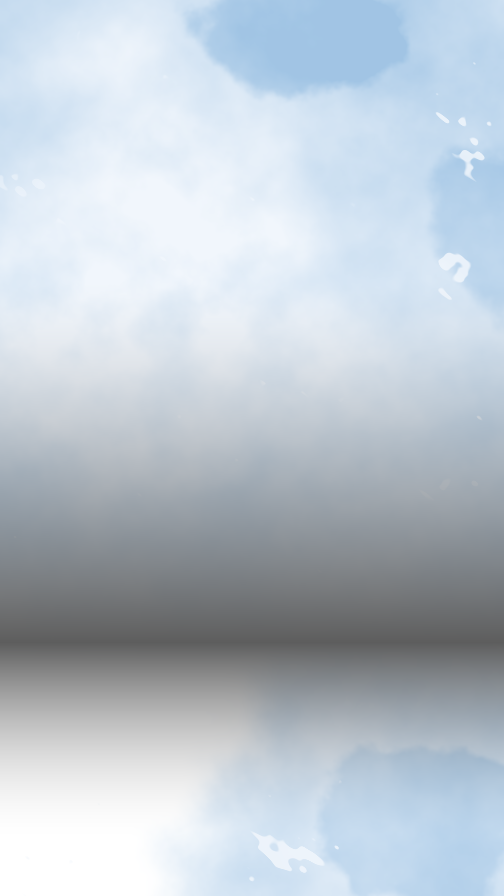
Write a WebGL 2 fragment shader that draws this background.

```glsl
#version 300 es
precision highp float;

uniform vec2 u_resolution;
out vec4 outColor;

// Palette
const vec3 PAPER = vec3(1.0);
const vec3 PALE = vec3(0.945, 0.965, 0.988);
const vec3 DEEP = vec3(0.63, 0.77, 0.895);
const vec3 BAND = vec3(0.365);

// Dark band: centre, reach and falloff on either side
const float BAND_Y = 0.283;
const float BAND_TOP = 0.69;
const float BAND_BOTTOM = 0.06;
const float FALLOFF_UP = 1.5;
const float FALLOFF_DOWN = 1.8;

// Paint texture
const float BASE_DEPTH = 0.32;
const float CLOUD_SCALE = 7.0;
const float CLOUD_GAIN = 0.65;
const float GRAIN_SCALE = 38.0;
const float GRAIN_GAIN = 0.14;
const float EDGE_WARP = 0.9;
const float FLECK_SCALE = 115.0;

float hash(vec2 p) {
    vec3 q = fract(vec3(p.xyx) * 0.1031);
    q += dot(q, q.yzx + 33.33);
    return fract((q.x + q.y) * q.z);
}

float noise(vec2 p) {
    vec2 i = floor(p), f = fract(p);
    f = f * f * (3.0 - 2.0 * f);
    return mix(mix(hash(i), hash(i + vec2(1, 0)), f.x),
               mix(hash(i + vec2(0, 1)), hash(i + vec2(1, 1)), f.x), f.y);
}

float fbm(vec2 p) {
    float sum = 0.0, gain = 0.5;
    for (int i = 0; i < 5; i++) {
        sum += gain * noise(p);
        p = mat2(1.6, 1.2, -1.2, 1.6) * p + 7.3;
        gain *= 0.5;
    }
    return sum / 0.97;
}

// Elliptical patch of paint with a ragged edge
float wash(vec2 p, vec2 centre, vec2 radius, float softness, float rag) {
    float d = length((p - centre) / radius) + rag;
    return 1.0 - smoothstep(1.0 - softness, 1.0 + softness, d);
}

// Small dry-brush chips gathered around a centre
float flecks(vec2 p, vec2 centre, vec2 radius) {
    vec2 q = mat2(0.8, 0.6, -0.6, 0.8) * p * FLECK_SCALE;
    float chips = noise(q * vec2(0.65, 1.0)) * 0.65 + noise(p * 45.0) * 0.35;
    float density = 1.0 - smoothstep(0.2, 1.2, length((p - centre) / radius));
    float level = mix(0.9, 0.48, density);
    return smoothstep(level, level + 0.07, chips);
}

// Pigment strength of the upper sky
float skyDepth(vec2 p, float rag) {
    float depth = BASE_DEPTH;
    depth += 0.46 * wash(p, vec2(0.325, 0.965), vec2(0.115, 0.085), 0.14, rag);
    depth += 0.20 * wash(p, vec2(0.43, 0.96), vec2(0.17, 0.09), 0.5, rag);
    depth += 0.30 * wash(p, vec2(0.0, 1.0), vec2(0.12, 0.06), 0.7, rag);
    depth += 0.34 * wash(p, vec2(0.56, 0.745), vec2(0.08, 0.085), 0.17, rag);
    depth += 0.20 * wash(p, vec2(0.53, 0.78), vec2(0.16, 0.20), 0.7, rag);
    depth += 0.10 * wash(p, vec2(0.50, 0.45), vec2(0.15, 0.14), 0.4, rag);
    depth -= 0.30 * wash(p, vec2(0.14, 0.735), vec2(0.17, 0.10), 0.7, rag);
    depth -= 0.16 * wash(p, vec2(0.12, 0.92), vec2(0.09, 0.07), 0.7, rag);
    depth -= 0.24 * wash(p, vec2(0.20, 0.58), vec2(0.36, 0.10), 0.7, rag);
    return depth;
}

// Pigment strength of the lower right corner
float cornerDepth(vec2 p, float rag) {
    float depth = BASE_DEPTH;
    depth += 0.32 * wash(p, vec2(0.475, 0.075), vec2(0.105, 0.105), 0.10, rag);
    depth += 0.12 * wash(p, vec2(0.55, 0.18), vec2(0.12, 0.08), 0.6, rag);
    return depth - 0.12 * wash(p, vec2(0.56, 0.07), vec2(0.05, 0.06), 0.6, rag);
}

void main() {
    vec2 p = gl_FragCoord.xy / u_resolution.y;

    // Watercolour layers
    float cloud = fbm(p * CLOUD_SCALE + 3.1) - 0.5;
    float grain = fbm(p * GRAIN_SCALE) - 0.5;
    float rag = EDGE_WARP * (fbm(p * 16.0 + 11.0) - 0.5);
    float isSky = smoothstep(BAND_Y - 0.03, BAND_Y + 0.03, p.y);
    float depth = mix(cornerDepth(p, rag), skyDepth(p, rag), isSky);
    depth += CLOUD_GAIN * cloud + GRAIN_GAIN * grain;
    vec3 color = mix(PALE, DEEP, clamp(depth, 0.0, 1.0));

    // Bare paper at the lower left
    float shore = p.x - 0.17 - 0.45 * p.y + 0.12 * rag;
    color = mix(PAPER, color, max(isSky, smoothstep(-0.04, 0.11, shore)));

    // Chipped highlights
    float chips = flecks(p, vec2(0.52, 0.85), vec2(0.045, 0.055));
    chips = max(chips, flecks(p, vec2(0.505, 0.70), vec2(0.03, 0.05)));
    chips = max(chips, flecks(p, vec2(0.33, 0.04), vec2(0.065, 0.035)));
    chips = max(chips, 0.6 * flecks(p, vec2(0.02, 0.785), vec2(0.05, 0.03)));
    chips = max(chips, 0.5 * flecks(p, vec2(0.51, 0.45), vec2(0.05, 0.025)));
    color = mix(color, PALE, 0.85 * chips);

    // Dark horizontal band
    float above = pow(clamp((BAND_TOP - p.y) / (BAND_TOP - BAND_Y), 0.0, 1.0), FALLOFF_UP);
    float below = pow(clamp((p.y - BAND_BOTTOM) / (BAND_Y - BAND_BOTTOM), 0.0, 1.0), FALLOFF_DOWN);
    outColor = vec4(mix(color, BAND, min(above, below)), 1.0);
}
```
